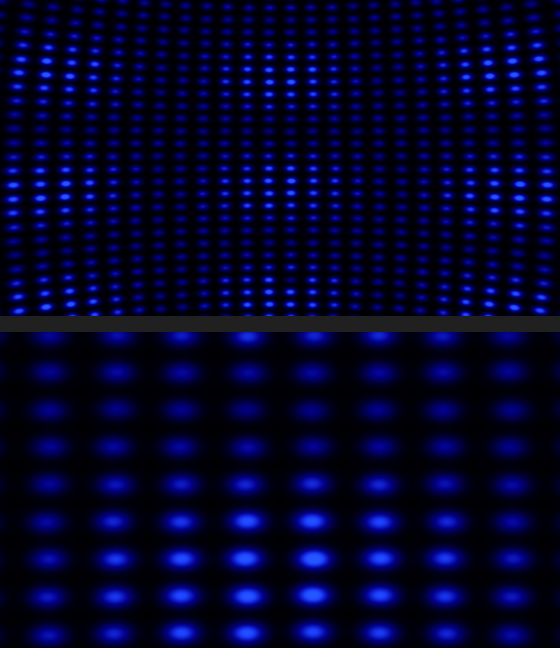
Top, the full canvas; bottom, a detail of the centre.
A WebGL 2 fragment shader for this pattern:

```glsl
#version 300 es
precision highp float;
// Bowed grid of soft blue light dots, brightened in broad repeating patches.

#define PITCH vec2(0.0699, 0.0391)    // dot spacing at the centre, in canvas heights
#define DOT_SIGMA vec2(0.182, 0.192)  // dot softness, in cells
#define WAVE_PERIOD vec2(10.2, 8.85)  // spacing of bright patches, in cells
#define WAVE_CENTRE vec2(0.0, -3.0)   // cell position of one bright patch
#define COLUMN_BOW 0.168
#define ROW_BOW 0.196
#define EDGE_STRETCH 2.4e-6
#define DIM_LEVEL 0.52
#define WAVE_GAIN 0.76
#define WEAR 0.14
#define FAULTY_DOT vec2(0.0, -11.0)

uniform vec2 u_resolution;
out vec4 fragColor;

const float TAU = 6.2831853;

float hash(vec2 p) {
    return fract(sin(dot(p, vec2(127.1, 311.7))) * 43758.5453);
}

// Canvas position to grid position: columns bulge outward, rows fan apart.
vec2 bowedGrid(vec2 p) {
    float rise = p.y + 0.102;
    float x = p.x / (1.0 - COLUMN_BOW * rise * rise) / PITCH.x;
    x /= 1.0 + EDGE_STRETCH * x * x * x * x;
    float y = (p.y - 0.0255) / (PITCH.y * (1.0 + ROW_BOW * p.x * p.x));
    return vec2(x, y);
}

// Peak light of one dot: crossed waves, slight wear and one weak lamp.
float dotLevel(vec2 id) {
    vec2 wave = 0.5 + 0.5 * cos(TAU * (id + 0.5 - WAVE_CENTRE) / WAVE_PERIOD);
    float level = DIM_LEVEL + WAVE_GAIN * wave.x * wave.y;
    level *= 1.0 + WEAR * (hash(id) - 0.5);
    float faulty = 1.0 - step(0.5, distance(id, FAULTY_DOT));
    return level * mix(1.0, 0.4, faulty);
}

// Sum of the nearby dots, so that their glows overlap without seams.
float dotLight(vec2 grid) {
    vec2 cell = floor(grid);
    float light = 0.0;
    for (int j = -1; j <= 1; j++) {
        for (int i = -1; i <= 1; i++) {
            vec2 id = cell + vec2(i, j);
            vec2 jitter = 0.05 * (vec2(hash(id + 17.3), hash(id + 41.9)) - 0.5);
            vec2 d = (grid - id - 0.5 - jitter) / DOT_SIGMA;
            light += dotLevel(id) * exp(-0.5 * dot(d, d));
        }
    }
    return light;
}

// Black through deep blue to a lighter azure core.
vec3 blueGlow(float light) {
    float core = smoothstep(0.45, 1.25, light);
    return vec3(0.12 * core + 0.02 * light, 0.34 * core, min(light + 0.012, 1.0));
}

void main() {
    vec2 p = (gl_FragCoord.xy - 0.5 * u_resolution) / u_resolution.y;
    fragColor = vec4(blueGlow(dotLight(bowedGrid(p))), 1.0);
}
```
